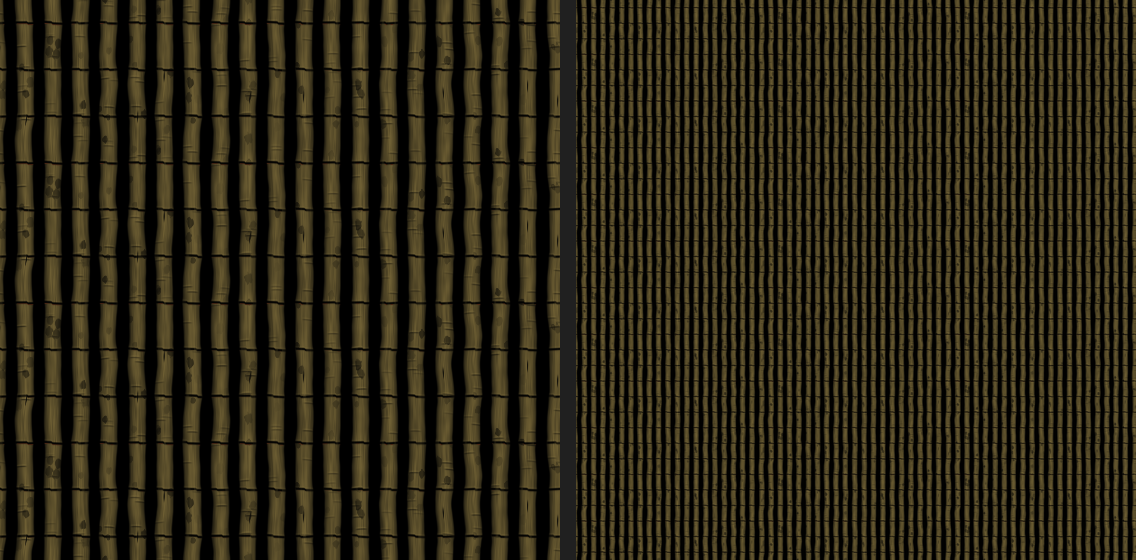
Left, the tile; right, the same tile 3 across and 3 down.
This texture is drawn by a Shadertoy shader. Its source:

```glsl
// Rows of dark bamboo poles on black, each pole a rounded shaded strip with joints.
// Every pole gets its own wobble, grain, creases, stains and cracks from hashes;
// heights wrap after one period, so the pattern tiles in both directions.

#define POLES 20.0        // poles across the canvas
#define PERIOD 5.0        // vertical period in pole spacings (4 down)
#define JOINTS 3.0        // joints per vertical period
#define PHASE 0.375       // sideways shift of the first pole
#define HALF_WIDTH 0.305  // half a pole, in pole spacings
#define WOBBLE 0.10       // sideways wander of the poles
#define CREASES 5         // creases per pole and period
#define STAINS 4          // stains per pole and period
#define SHADE vec3(0.07, 0.063, 0.038)
#define STRAW vec3(0.40, 0.345, 0.188)
#define RUST vec3(0.36, 0.17, 0.09)

float hash(vec2 p) {
    vec3 q = fract(p.xyx * 0.1031);
    q += dot(q, q.yzx + 33.33);
    return fract((q.x + q.y) * q.z);
}

// Value noise that wraps after a whole number of lattice cells
float noise(vec2 p, vec2 period) {
    vec2 i = floor(p), f = fract(p);
    f = f * f * (3.0 - 2.0 * f);
    vec2 a = mod(i, period), b = mod(i + 1.0, period);
    return mix(mix(hash(a), hash(vec2(b.x, a.y)), f.x),
               mix(hash(vec2(a.x, b.y)), hash(b), f.x), f.y);
}

// Signed vertical distance across the wrap
float wrapY(float d) {
    return mod(d + 0.5 * PERIOD, PERIOD) - 0.5 * PERIOD;
}

// Soft horizontal or vertical stroke of given half thickness
float stroke(float d, float thickness, float soft) {
    return 1.0 - smoothstep(thickness - soft, thickness + soft, abs(d));
}

void mainImage(out vec4 fragColor, in vec2 fragCoord) {
    vec2 p = fragCoord / iResolution.xy * POLES - vec2(PHASE, 0.0);
    float px = POLES / iResolution.y;
    float id = mod(floor(p.x), POLES);
    float y = mod(p.y, PERIOD);

    // Pole axis and joint position
    float x = fract(p.x) - 0.5;
    x -= WOBBLE * (noise(vec2(id * 3.0, y), vec2(POLES * 3.0, PERIOD)) - 0.5);
    float seg = y * JOINTS / PERIOD;
    float joint = floor(seg);
    vec2 key = vec2(id * 5.0 + joint, 71.0);
    float dy = (fract(seg) - 0.52) * PERIOD / JOINTS;
    dy += x * 0.14 * (hash(key) - 0.5);
    dy += 0.035 * smoothstep(-0.04, 0.04, x + 0.3 * (hash(key + 9.0) - 0.5));

    // Rounded body, slightly flared at the joints
    float halfWidth = HALF_WIDTH + 0.018 * exp(-dy * dy * 60.0);
    halfWidth += 0.02 * (noise(vec2(id * 3.0 + 1.0, y * 3.0), vec2(POLES * 3.0, PERIOD * 3.0)) - 0.5);
    float across = abs(x - 0.015) / halfWidth;
    float body = 1.0 - smoothstep(halfWidth - 0.045, halfWidth + 0.01 + 0.5 * px, abs(x));
    float light = 1.0 - 0.72 * pow(across, 1.9);

    // Lengthwise fibres and slow tonal drift
    float coarse = noise(vec2(id * 40.0 + x * 13.0, y), vec2(POLES * 40.0, PERIOD));
    float fine = noise(vec2(id * 40.0 + x * 27.0, y * 2.0 + 0.5), vec2(POLES * 40.0, PERIOD * 2.0));
    float drift = noise(vec2(id * 6.0 + x * 3.0, y * 3.0), vec2(POLES * 6.0, PERIOD * 3.0));
    light *= 0.70 + 0.20 * coarse + 0.22 * fine + 0.10 * drift;

    // Creases: a thin bright lip above a shadow, over part of the width
    for (int i = 0; i < CREASES; i++) {
        vec2 k = vec2(id * 7.0 + float(i), 13.0);
        float d = wrapY(y - PERIOD * hash(k)) + 0.25 * x * x + 0.12 * x * (hash(k + 3.0) - 0.5);
        float reach = smoothstep(0.25, 0.1, abs(x - 0.4 * (hash(k + 5.0) - 0.5)));
        float strength = reach * (0.3 + 0.7 * hash(k + 7.0));
        light += 0.22 * strength * stroke(d - 0.025, 0.02, 0.02 + 0.5 * px);
        light *= 1.0 - 0.55 * strength * stroke(d + 0.025, 0.022, 0.015 + 0.5 * px);
    }

    // Stains: ragged dark ovals, some biting into the rim
    float ragged = noise(vec2(id * 20.0 + x * 16.0, y * 10.0), vec2(POLES * 20.0, PERIOD * 10.0));
    for (int i = 0; i < STAINS; i++) {
        vec2 k = vec2(id * 7.0 + float(i), 37.0);
        vec2 d = vec2(x - 0.56 * (hash(k) - 0.5), wrapY(y - PERIOD * hash(k + 2.0)));
        vec2 size = vec2(0.08, 0.10) + vec2(0.07, 0.12) * hash(k + 4.0);
        float oval = smoothstep(1.1, 0.75, length(d / size) + 0.5 * (ragged - 0.5));
        light *= 1.0 - oval * 0.6 * hash(k + 6.0) * (0.65 + 0.5 * fine);
    }

    // A tapering crack on some poles
    vec2 crackKey = vec2(id, 53.0);
    float along = wrapY(y - PERIOD * hash(crackKey)) / 0.28;
    float taper = max(0.0, 1.0 - along * along);
    float crack = stroke(x - 0.12 * (hash(crackKey + 2.0) - 0.5) - 0.012 * along, 0.022 * taper, 0.5 * px);
    light *= 1.0 - 0.85 * crack * taper * step(0.6, hash(crackKey + 4.0));

    // Joints: pale ridge, broken dark cut, a trace of rust
    float gaps = noise(vec2(id * 20.0 + x * 9.0, joint), vec2(POLES * 20.0, JOINTS));
    light += 0.12 * stroke(dy - 0.075, 0.02, 0.03);
    light *= 1.0 - 0.3 * stroke(dy, 0.05, 0.05);
    float cut = stroke(dy, 0.034, 0.012 + 0.5 * px) * (0.65 + 0.35 * smoothstep(0.1, 0.4, gaps));
    float rust = stroke(dy + 0.045, 0.018, 0.5 * px) * smoothstep(0.45, 0.75, gaps);
    rust *= joint > 1.5 ? 0.8 : 0.25;

    vec3 color = mix(SHADE, STRAW, clamp(light * 1.12 - 0.12, -0.15, 1.1));
    color = mix(color, RUST, rust);
    color *= (1.0 - 0.93 * cut) * body;
    fragColor = vec4(max(color, 0.0), 1.0);
}
```
